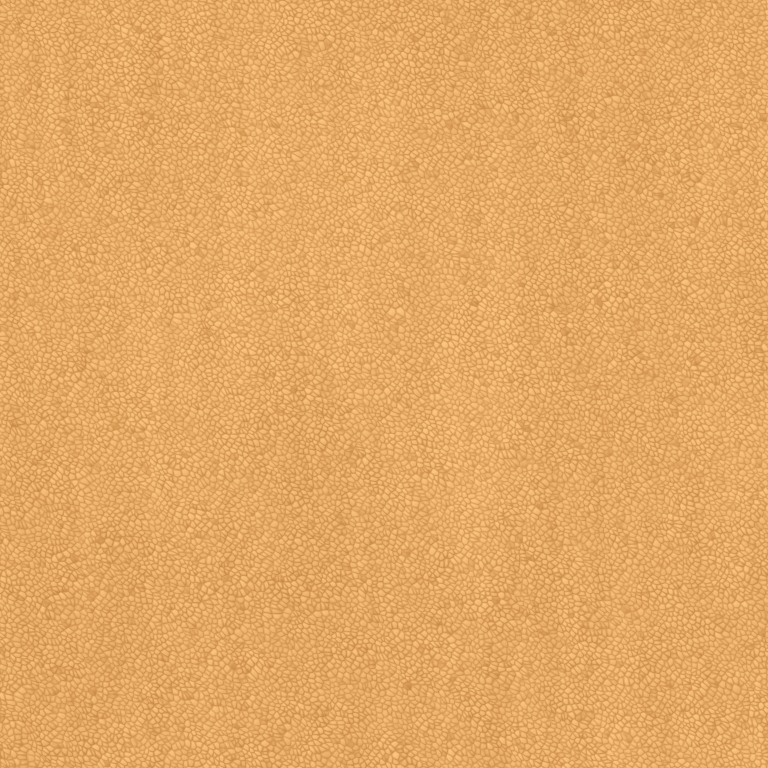
Write a WebGL 2 fragment shader that draws this texture.

```glsl
#version 300 es
precision highp float;
precision highp int;
// Fine tan leather: tiny rounded pebbles separated by dark creases.
// A stretched, warped cell pattern gives the grain; a soft side light,
// faint vertical streaks and a broad mottle vary its tone.

uniform vec2 u_resolution;
out vec4 fragColor;

const vec3 SHADE_COLOR = vec3(0.82, 0.58, 0.31);
const vec3 LIGHT_COLOR = vec3(0.95, 0.73, 0.46);

const float GRAIN_COUNT = 146.0;               // pebbles across the canvas
const vec2 GRAIN_AXIS = vec2(0.80, -0.60);     // long direction of a pebble
const vec2 GRAIN_STRETCH = vec2(0.84, 1.16);
const float JITTER = 0.86;
const float WARP_SCALE = 0.32;
const float WARP_AMOUNT = 0.9;

const float BASE_TONE = 0.15;
const float CREASE_WIDTH = 0.50;
const float CREASE_DEPTH = 0.84;
const vec2 LIGHT_DIRECTION = vec2(-0.55, 0.83);
const float LIGHT_STRENGTH = 0.42;
const float PEBBLE_VARIATION = 0.20;

const vec2 STREAK_SCALE = vec2(64.0, 3.5);
const float STREAK_STRENGTH = 0.16;
const float MOTTLE_SCALE = 5.0;
const float MOTTLE_STRENGTH = 0.16;
const int SAMPLES = 2;                         // per pixel side

// Integer hash of a lattice cell, two values in 0..1.
vec2 hash2(vec2 cell) {
    uvec2 v = uvec2(ivec2(cell)) * 1664525u + 1013904223u;
    v.x += v.y * 1664525u;
    v.y += v.x * 1664525u;
    v ^= v >> 16u;
    v.x += v.y * 1664525u;
    v.y += v.x * 1664525u;
    v ^= v >> 16u;
    return vec2(v >> 8u) / 16777216.0;
}

// Smooth value noise, two independent channels.
vec2 noise2(vec2 p) {
    vec2 cell = floor(p);
    vec2 f = fract(p);
    f = f * f * (3.0 - 2.0 * f);
    vec2 low = mix(hash2(cell), hash2(cell + vec2(1.0, 0.0)), f.x);
    vec2 high = mix(hash2(cell + vec2(0.0, 1.0)), hash2(cell + 1.0), f.x);
    return mix(low, high, f.y);
}

// Pebble relief: x = gap to the nearest crease, y = side light, z = pebble id.
vec3 pebbles(vec2 p) {
    vec2 cell = floor(p);
    vec2 f = fract(p);
    float nearest = 9.0;
    float second = 9.0;
    vec2 toPixel = vec2(0.0);
    float id = 0.0;
    for (int y = -1; y <= 1; y++) {
        for (int x = -1; x <= 1; x++) {
            vec2 offset = vec2(x, y);
            vec2 rnd = hash2(cell + offset);
            vec2 d = f - offset - 0.5 - JITTER * (rnd - 0.5);
            float dist = length(d);
            if (dist < nearest) {
                second = nearest;
                nearest = dist;
                toPixel = d;
                id = fract(rnd.x * 7.0 + rnd.y * 13.0);
            } else {
                second = min(second, dist);
            }
        }
    }
    // Turn the offset back to canvas directions before lighting it.
    vec2 across = vec2(-GRAIN_AXIS.y, GRAIN_AXIS.x);
    vec2 slope = GRAIN_AXIS * toPixel.x + across * toPixel.y;
    return vec3(second - nearest, dot(slope, LIGHT_DIRECTION), id);
}

// Tone of the hide at a canvas position: 0 is shade, 1 is light.
float leatherTone(vec2 uv) {
    vec2 across = vec2(-GRAIN_AXIS.y, GRAIN_AXIS.x);
    vec2 p = vec2(dot(uv, GRAIN_AXIS), dot(uv, across));
    p *= GRAIN_COUNT * GRAIN_STRETCH;
    vec2 bend = noise2(p * WARP_SCALE) - 0.5;
    vec3 grain = pebbles(p + WARP_AMOUNT * bend);

    float rise = smoothstep(0.0, CREASE_WIDTH, grain.x);
    float depth = CREASE_DEPTH * (1.0 + 0.5 * bend.x);
    float tone = BASE_TONE + CREASE_DEPTH * 0.55 + depth * (rise - 0.55);
    tone += LIGHT_STRENGTH * grain.y;
    tone += PEBBLE_VARIATION * (grain.z - 0.5);
    tone += STREAK_STRENGTH * (noise2(uv * STREAK_SCALE).x - 0.5);
    tone += MOTTLE_STRENGTH * (noise2(uv * MOTTLE_SCALE + 17.0).y - 0.5);
    return clamp(tone, -0.4, 1.25);
}

void main() {
    float tone = 0.0;
    for (int y = 0; y < SAMPLES; y++) {
        for (int x = 0; x < SAMPLES; x++) {
            vec2 shift = (vec2(x, y) + 0.5) / float(SAMPLES) - 0.5;
            tone += leatherTone((gl_FragCoord.xy + shift) / u_resolution.y);
        }
    }
    tone /= float(SAMPLES * SAMPLES);
    fragColor = vec4(mix(SHADE_COLOR, LIGHT_COLOR, tone), 1.0);
}
```
